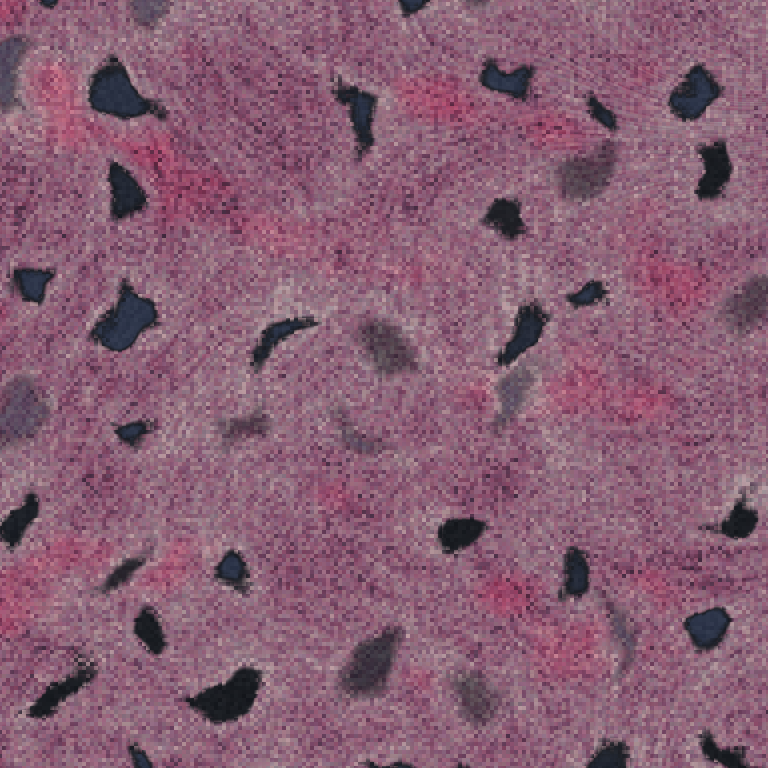
Reproduce this texture procedurally as a WebGL 1 fragment shader.

```glsl
precision highp float;
uniform vec2 u_resolution;

const float GRAINS = 192.0;  // grains across the canvas
const float CELLS = 6.6;     // nucleus sites across the canvas

float hash(vec2 p) {
  return fract(sin(dot(p, vec2(127.1, 311.7))) * 43758.5453);
}

// Value noise; a small softness gives flat square tiles with smoothed seams
float tileNoise(vec2 p, float softness) {
  vec2 i = floor(p);
  vec2 f = smoothstep(0.5 - softness, 0.5 + softness, fract(p));
  float low = mix(hash(i), hash(i + vec2(1.0, 0.0)), f.x);
  float high = mix(hash(i + vec2(0.0, 1.0)), hash(i + vec2(1.0)), f.x);
  return mix(low, high, f.y);
}

float noise(vec2 p) {
  return tileNoise(p, 0.5);
}

float fbm(vec2 p) {
  return 0.55 * noise(p) + 0.3 * noise(p * 2.1 + 7.3) + 0.15 * noise(p * 4.3 + 3.1);
}

vec2 rotate(vec2 p, float angle) {
  float c = cos(angle), s = sin(angle);
  return vec2(c * p.x + s * p.y, c * p.y - s * p.x);
}

// Bent, tapered superellipse, from oval to nearly rectangular
float nucleusDistance(vec2 q, vec2 id) {
  vec2 radius = vec2(mix(0.17, 0.34, hash(id + 11.3)), mix(0.07, 0.2, hash(id + 23.9)));
  q.y += (hash(id + 31.7) - 0.5) * 2.4 * (q.x * q.x - 0.02);
  q.y /= clamp(1.0 + (hash(id + 43.1) - 0.5) * 4.0 * q.x, 0.45, 1.6);
  float power = mix(1.8, 4.5, hash(id + 53.3));
  vec2 a = pow(abs(q) / radius + 0.001, vec2(power));
  return (pow(a.x + a.y, 1.0 / power) - 1.0) * radius.y;
}

// Nearest nucleus: signed distance, density, blueness
vec3 nearestNucleus(vec2 p) {
  vec3 nearest = vec3(1.0, 0.0, 0.0);
  vec2 site = floor(p);
  for (int y = -1; y <= 1; y++) {
    for (int x = -1; x <= 1; x++) {
      vec2 id = site + vec2(float(x), float(y));
      vec2 jitter = vec2(hash(id + 3.7), hash(id + 8.2)) - 0.5;
      vec2 q = rotate(p - id - 0.5 - 0.6 * jitter, 3.1416 * hash(id + 61.9));
      float d = nucleusDistance(q, id);
      if (hash(id + 71.3) < 0.86 && d < nearest.x) {
        float density = mix(0.5, 1.0, smoothstep(0.22, 0.42, hash(id + 83.7)));
        nearest = vec3(d, density, smoothstep(0.4, 0.6, hash(id + 97.1)));
      }
    }
  }
  return nearest;
}

// Tissue ramp from dark plum through pink to pale grey
vec3 tissueColor(float t) {
  vec3 c = mix(vec3(0.31, 0.18, 0.26), vec3(0.49, 0.27, 0.39), smoothstep(0.0, 0.28, t));
  c = mix(c, vec3(0.56, 0.37, 0.47), smoothstep(0.24, 0.48, t));
  c = mix(c, vec3(0.58, 0.45, 0.51), smoothstep(0.46, 0.7, t));
  return mix(c, vec3(0.67, 0.59, 0.61), smoothstep(0.68, 1.0, t));
}

void main() {
  vec2 uv = gl_FragCoord.xy / u_resolution.y;

  // Square grains, with seams one pixel wide
  float seam = min(0.5, 0.5 * GRAINS / u_resolution.y);
  vec2 g = uv * GRAINS;
  float grainA = tileNoise(g, seam) - 0.5;
  float grainB = tileNoise(g + vec2(217.0, 31.0), seam) - 0.5;
  float grainC = tileNoise(g + vec2(59.0, 401.0), seam) - 0.5;

  // Nuclei with uneven outlines
  vec2 warp = vec2(noise(uv * 32.0), noise(uv * 32.0 + 19.0)) - 0.5;
  vec3 nucleus = nearestNucleus(uv * CELLS + 0.17 * warp + vec2(4.3, 2.6));
  float d = nucleus.x + 0.03 * grainB;
  float edge = mix(0.09, 0.03, nucleus.y * 2.0 - 1.0);
  float ink = nucleus.y * (1.0 - smoothstep(-edge, edge, d));
  float halo = exp(-pow(max(nucleus.x, 0.0) / 0.17, 2.0));

  // Fibres wander diagonally and wrap around the nuclei
  float bend = 0.8 + 1.6 * (noise(uv * 3.0 + 5.0) - 0.5);
  float fibre = noise(rotate(uv, bend) * vec2(18.0, 75.0));
  float ring = noise(vec2(nucleus.x * 18.0, 2.0 * fbm(uv * 9.0)));
  float patches = fbm(uv * 8.0 + 13.0);

  float tone = 0.47 + 0.5 * (patches - 0.5) + 0.26 * (fibre - 0.5);
  tone += 0.16 * halo + 0.2 * halo * (ring - 0.5);
  tone += 0.44 * grainA + 0.3 * grainB;
  vec3 color = tissueColor(tone);

  // Rose stains and coloured speckle
  float stain = smoothstep(0.58, 0.8, fbm(uv * vec2(5.0, 8.0) + 29.0)) * (1.0 - halo);
  color = mix(color, color * vec3(1.16, 0.82, 0.92), stain);
  color += 0.1 * grainC * vec3(1.0, 0.8, 0.9) + 0.07 * grainB * vec3(0.8, -0.4, -0.5);

  // Dark rims, with slate or green-black interiors
  float core = smoothstep(0.01, 0.07, -d) * nucleus.z;
  vec3 inkColor = mix(vec3(0.1, 0.11, 0.13), vec3(0.18, 0.21, 0.29), core);
  inkColor += 0.035 * grainA + 0.025 * grainC;
  gl_FragColor = vec4(mix(color, inkColor, ink), 1.0);
}
```
